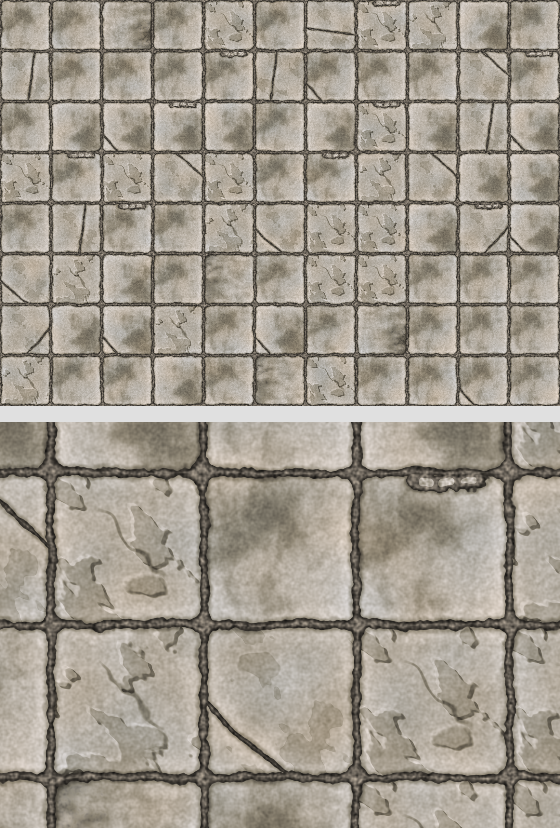
Top, the full canvas; bottom, a detail of the centre.
Write a WebGL 2 fragment shader that draws this texture.

```glsl
#version 300 es
precision highp float;

uniform vec2 u_resolution;
out vec4 fragColor;

const vec2 GRID = vec2(11.0, 8.0);       // tiles across and down
const float JOINT_HALF = 0.028;          // all lengths in tile widths
const float CRACK_HALF = 0.016;
const float CORNER_RADIUS = 0.07;
const float WOBBLE = 0.03;
const float ROUGHNESS = 0.022;
const float GRAIN = 0.17;
const float CLEAN_TONE = 0.82;
const float STAINED_SHARE = 0.56;        // cumulative shares of tile kinds
const float FLAKED_SHARE = 0.78;
const float CRACKED_SHARE = 0.94;        // the rest is sooty
const float CHIPPED_SHARE = 0.13;
const float CUT_CORNER_SHARE = 0.12;
const vec2 LEFT_STAIN = vec2(-0.14, 0.16);
const vec2 RIGHT_STAIN = vec2(0.20, -0.10);

const vec3 SOOT = vec3(0.14, 0.13, 0.11);
const vec3 SHADOW = vec3(0.26, 0.24, 0.205);
const vec3 STONE = vec3(0.56, 0.53, 0.465);
const vec3 PALE = vec3(0.83, 0.80, 0.77);
const vec3 JOINT_EDGE = vec3(0.20, 0.185, 0.165);
const vec3 JOINT_CORE = vec3(0.45, 0.42, 0.38);

vec2 hash2(vec2 p) {
    vec3 q = fract(p.xyx * vec3(0.1031, 0.1030, 0.0973));
    q += dot(q, q.yzx + 33.33);
    return fract((q.xx + q.yz) * q.zy);
}

float cornerSlope(vec2 cell, vec2 corner, vec2 f) {
    return dot(hash2(cell + corner) * 2.0 - 1.0, f - corner);
}

float gradientNoise(vec2 p) {
    vec2 i = floor(p), f = p - i;
    vec2 u = f * f * f * (f * (f * 6.0 - 15.0) + 10.0);
    float low = mix(cornerSlope(i, vec2(0, 0), f), cornerSlope(i, vec2(1, 0), f), u.x);
    float high = mix(cornerSlope(i, vec2(0, 1), f), cornerSlope(i, vec2(1, 1), f), u.x);
    return mix(low, high, u.y);
}

float fbm(vec2 p) {
    float sum = 0.0, amplitude = 1.0;
    for (int i = 0; i < 4; i++) {
        sum += amplitude * gradientNoise(p);
        p = mat2(1.6, 1.2, -1.2, 1.6) * p + 7.3;
        amplitude *= 0.5;
    }
    return sum;
}

float roundedBox(vec2 p, vec2 halfSize, float radius) {
    vec2 q = abs(p) - halfSize + radius;
    return length(max(q, 0.0)) + min(max(q.x, q.y), 0.0) - radius;
}

vec2 quarterTurn(vec2 p, float pick) {
    float a = floor(pick * 4.0) * 1.5707963;
    return mat2(cos(a), sin(a), -sin(a), cos(a)) * p;
}

float flakeRecess(vec2 p, vec2 seed) {
    float field = fbm(vec2(p.x - p.y, (p.x + p.y) * 1.6) * 1.5 + seed);
    float oval = 0.32 - length((p - vec2(0.12, -0.24)) * vec2(1.2, 2.4)) + 0.3 * field;
    return smoothstep(0.11, 0.16, max(field, oval));
}

void main() {
    vec2 p = gl_FragCoord.xy / u_resolution * GRID;
    float px = GRID.y / u_resolution.y;

    // Uneven grid; tiles of one kind share a few moulds
    vec2 bend = vec2(gradientNoise(p * 4.0 + 3.7), gradientNoise(p * 4.0 + 51.2));
    vec2 warped = p + WOBBLE * bend;
    vec2 id = floor(warped);
    vec2 f = warped - id - 0.5;
    vec2 kind = hash2(id + 17.0), extra = hash2(id + 71.0);
    float mould = step(0.65, kind.y);
    vec2 seed = vec2(11.3, 27.8) + 19.6 * mould;
    vec2 turned = quarterTurn(f, kind.y);
    float rough = 1.2 * gradientNoise(p * 10.0 + 9.1) + 0.7 * gradientNoise(p * 27.0);

    // Weathering common to all tiles
    float mottle = fbm(f * 3.0 + seed) + 0.35 * fbm(p * 3.0);
    float streak = fbm(f * vec2(13.0, 5.0) + seed.yx);
    float grain = gradientNoise(p * 23.0) + gradientNoise(p * 47.0 + 5.0);
    float tone = CLEAN_TONE + GRAIN * grain + 0.18 * mottle;
    float soot = 0.0;
    float groove = -roundedBox(f, vec2(0.5 - JOINT_HALF), CORNER_RADIUS) + ROUGHNESS * rough;
    float crack = 1.0;

    if (kind.x < STAINED_SHARE) {
        // Cloudy brown stain around one focus, with darker sides
        float reach = length((f - mix(LEFT_STAIN, RIGHT_STAIN, mould)) * vec2(1.2, 1.0));
        float bias = 0.30 - 1.1 * reach + 0.45 * max(abs(f.x), abs(f.y));
        float stain = smoothstep(-0.38, 0.6, bias + 0.75 * mottle + 0.3 * streak);
        tone += 0.07 - 0.62 * stain + 0.10 * streak;
        if (extra.y < CUT_CORNER_SHARE) crack = abs(dot(f, vec2(0.75, 0.66)) + 0.46);
    } else if (kind.x < FLAKED_SHARE) {
        // Shallow flakes with a lit and a shaded lip, and a ragged ridge
        float recess = flakeRecess(f, seed);
        float lip = recess - flakeRecess(f + vec2(0.025, -0.02), seed);
        float ridge = abs(dot(f, vec2(0.7, 0.7)) - 0.05 + 0.12 * gradientNoise(f * 7.0 + seed));
        float ridgeEnds = smoothstep(0.36, 0.2, abs(f.x - f.y) * 0.7);
        tone -= 0.03 + 0.18 * recess + 0.36 * max(lip, 0.0) - 0.12 * max(-lip, 0.0);
        tone -= 0.4 * ridgeEnds * smoothstep(0.022, 0.004, ridge);
    } else if (kind.x < CRACKED_SHARE) {
        // A split across the tile or around one corner
        float across = abs(turned.y + 0.13 * turned.x - 0.12);
        float corner = abs(dot(turned, vec2(0.6, 0.8)) - 0.36 + 0.25 * turned.x * turned.x);
        crack = extra.y < 0.6 ? across : corner;
        float recess = flakeRecess(-f, seed + 5.0);
        tone -= 0.04 + 0.15 * recess + 0.35 * recess * (1.0 - recess);
    } else {
        // Blotchy soot gathered along one edge
        float sweep = fbm(turned * vec2(5.0, 3.0) + seed);
        float near = turned.y - 0.5 * abs(turned.x - 0.15);
        soot = smoothstep(0.12, 0.7, near + 0.45 * sweep + 0.2 * grain);
        tone -= 0.30 * smoothstep(-0.4, 0.5, sweep + turned.y) - 0.12 * streak;
    }
    groove = min(groove, crack - CRACK_HALF + 0.6 * ROUGHNESS * rough);

    // Broken pocket below the upper joint, filled with chips
    float chip = 1.0;
    if (extra.x < CHIPPED_SHARE) {
        vec2 c = f - vec2(0.10, 0.44 + 0.1 * f.x * f.x);
        groove = min(groove, roundedBox(c, vec2(0.27, 0.06), 0.06) + 1.5 * ROUGHNESS * rough);
        float column = clamp(floor(c.x / 0.14 + 0.5), -1.0, 1.0);
        vec2 chipSize = vec2(0.052, 0.022 + 0.014 * hash2(id + column).x);
        chip = roundedBox(c - vec2(column * 0.14, 0.0), chipSize, 0.02) + 0.6 * ROUGHNESS * rough;
    }

    // Worn rim: shaded lip, then a pale band
    tone += 0.10 * smoothstep(0.0, 0.03, groove) * smoothstep(0.13, 0.04, groove);
    tone -= 0.26 * smoothstep(0.035, 0.0, groove);
    tone = clamp(tone, 0.0, 1.1);

    vec3 color = mix(SHADOW, STONE, min(tone * 2.0, 1.0));
    color = mix(color, PALE, max(tone * 2.0 - 1.0, 0.0));
    color *= 1.0 + vec3(0.05, 0.0, -0.06) * gradientNoise(p * 2.3 + 20.0);
    color = mix(color, SOOT, 0.85 * soot);

    // Joints and cracks
    vec3 mortar = mix(JOINT_EDGE, JOINT_CORE, smoothstep(0.005, 0.03, -groove));
    mortar *= 1.0 + 0.7 * grain;
    color = mix(mortar, color, smoothstep(-0.6 * px, 0.6 * px, groove));
    color = mix(color, mix(STONE, PALE, 0.6 + grain), smoothstep(0.6 * px, -0.6 * px, chip));

    fragColor = vec4(clamp(color, 0.0, 1.0), 1.0);
}
```
